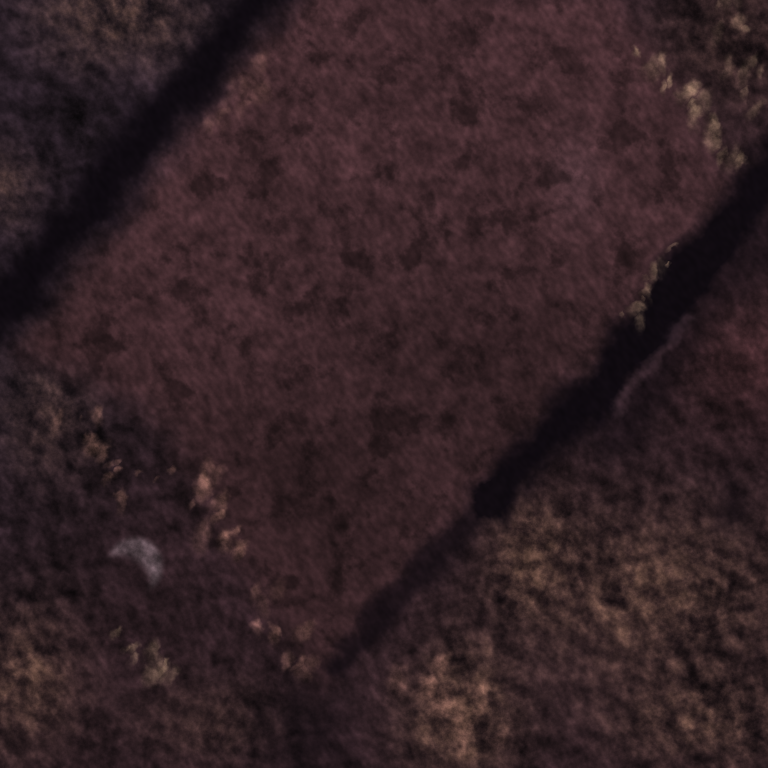
Write a Shadertoy shader that draws this texture.

```glsl
// Aerial view of a dusky earthen slab between two dark diagonal trenches, with rubble and scrub.
#define SLAB_COLOR vec3(0.232, 0.150, 0.162)
#define GROUND_COLOR vec3(0.160, 0.107, 0.122)
#define TRENCH_COLOR vec3(0.050, 0.034, 0.055)
#define SCRUB_COLOR vec3(0.33, 0.24, 0.205)
#define CLAY_COLOR vec3(0.58, 0.41, 0.36)
#define STRAW_COLOR vec3(0.64, 0.52, 0.42)
#define WARP 0.022
#define RELIEF 0.65
#define MOTTLE 0.45
#define GRAIN 0.24

float hash(float n) { return fract(sin(n * 127.1) * 4375.85); }

vec2 gradient(vec2 cell) {
    float a = 6.2832 * hash(dot(cell, vec2(1.0, 2.453)));
    return vec2(cos(a), sin(a));
}

float noise(vec2 p) {
    vec2 i = floor(p), f = fract(p), e = vec2(0, 1);
    vec2 u = f * f * f * (f * (f * 6.0 - 15.0) + 10.0);
    float low = mix(dot(gradient(i), f), dot(gradient(i + e.yx), f - e.yx), u.x);
    float high = mix(dot(gradient(i + e), f - e), dot(gradient(i + 1.0), f - 1.0), u.x);
    return mix(low, high, u.y);
}

float fbm(vec2 p) {
    float sum = 0.0, amp = 0.6;
    for (int i = 0; i < 5; i++) {
        sum += amp * noise(p);
        p = mat2(1.6, 1.2, -1.2, 1.6) * p + 7.3;
        amp *= 0.6;
    }
    return sum;
}

float segment(vec2 p, vec2 a, vec2 b) {
    vec2 d = b - a;
    return length(p - a - d * clamp(dot(p - a, d) / dot(d, d), 0.0, 1.0));
}

// Signed distance, negative inside
float polygon(vec2 p, vec2 v[7]) {
    float d = 10.0, side = 1.0;
    for (int i = 0; i < 7; i++) {
        vec2 a = v[i], b = v[(i + 1) % 7];
        d = min(d, segment(p, a, b));
        if ((a.y > p.y) != (b.y > p.y) && p.x < a.x + (b.x - a.x) * (p.y - a.y) / (b.y - a.y)) side = -side;
    }
    return d * side;
}

float trench(vec2 p, vec2 a, vec2 bend, vec2 b, float width) {
    float d = min(segment(p, a, bend), segment(p, bend, b));
    return 1.0 - smoothstep(0.15 * width, width, d);
}

float blob(vec2 p, float x, float y, float rx, float ry) {
    vec2 q = (p - vec2(x, y)) / vec2(rx, ry);
    return exp(-dot(q, q));
}

// Lumps strewn along a line, each lit from the upper right
float rubble(vec2 p, vec4 line, float spread, float size) {
    float sum = 0.0;
    for (int i = 0; i < 14; i++) {
        float k = line.x * 91.0 + float(i) * 3.7;
        vec2 d = p - mix(line.xy, line.zw, (float(i) + hash(k)) / 14.0);
        d -= spread * (vec2(hash(k + 1.3), hash(k + 2.1)) - 0.5);
        float r = size * mix(0.5, 1.3, hash(k + 0.7)), turn = 0.6 + hash(k + 2.9);
        vec2 q = mat2(cos(turn), -sin(turn), sin(turn), cos(turn)) * d / r;
        float lump = 1.0 - smoothstep(0.3, 1.1, length(q * vec2(0.65, 1.2)));
        sum = max(sum, lump * (0.65 + 0.3 * (d.x + d.y) / r) * mix(0.4, 1.1, hash(k + 4.1)));
    }
    return sum;
}

void mainImage(out vec4 fragColor, in vec2 fragCoord) {
    vec2 uv = fragCoord / iResolution.xy;
    vec2 p = uv + WARP * vec2(fbm(uv * 16.0), fbm(uv * 16.0 + 31.0));
    float broad = fbm(uv * 6.0 + 4.0), fine = fbm(uv * 34.0);
    float lit = fbm(uv * 30.0 + 9.0) - fbm(uv * 30.0 + 9.3);
    float pits = smoothstep(0.02, 0.35, fbm(uv * 19.0 + 53.0));
    float streak = noise(mat2(120.0, -50.0, 90.0, 66.0) * uv);

    // Open ground, cooler to the upper left
    vec3 col = GROUND_COLOR + vec3(-0.012, 0.004, 0.016) * smoothstep(0.0, 0.6, uv.y - uv.x);
    col += vec3(0.05, 0.022, 0.018) * blob(uv, 0.98, 0.53, 0.10, 0.09);
    col *= 1.0 + 0.7 * broad + RELIEF * lit + 0.35 * fine;

    // Scrub patches
    float scrub = 0.8 * blob(p, 0.86, 0.23, 0.18, 0.11) + 0.8 * blob(p, 0.69, 0.28, 0.05, 0.07)
        + 1.1 * blob(p, 0.60, 0.07, 0.07, 0.08) + 0.7 * blob(p, 0.92, 0.06, 0.12, 0.06)
        + 0.8 * blob(p, 0.03, 0.12, 0.07, 0.09) + 0.4 * blob(p, 0.27, 0.06, 0.09, 0.05)
        + 0.7 * blob(p, 0.15, 0.98, 0.10, 0.06) + 0.5 * blob(p, 0.01, 0.76, 0.04, 0.05)
        + 0.4 * blob(p, 0.95, 0.95, 0.09, 0.09) + 0.5 * blob(p, 0.06, 0.46, 0.06, 0.08);
    scrub *= 0.65 + 0.8 * lit + 0.8 * fine + 0.8 * broad;
    col = mix(col, SCRUB_COLOR * (1.0 + 0.8 * lit), clamp(scrub, 0.0, 0.9));

    // Slab, redder at the top and darker toward its foot
    float edge = polygon(p, vec2[7](vec2(0.42, 0.10), vec2(0.31, 0.27), vec2(0.22, 0.44),
        vec2(0.02, 0.55), vec2(0.40, 1.03), vec2(0.80, 1.02), vec2(0.96, 0.76)));
    vec3 slab = SLAB_COLOR * (0.98 + 0.14 * smoothstep(0.25, 0.95, uv.y));
    slab *= 1.0 - 0.2 * blob(uv, 0.42, 0.36, 0.12, 0.10) - 0.18 * blob(uv, 0.64, 0.53, 0.16, 0.12);
    slab += vec3(0.05, 0.04, 0.045) * blob(p, 0.75, 0.77, 0.03, 0.06);
    slab *= (1.0 + MOTTLE * (broad * 0.5 + fine) + 0.2 * lit) * (1.0 - 0.3 * pits);
    col = mix(col, slab, 1.0 - smoothstep(-0.035, 0.03, edge));

    // Trenches and the pale rut beside the right one
    float ragged = 1.0 + 0.9 * fbm(uv * 11.0 + 2.0);
    float cut = trench(p, vec2(0.35, 1.02), vec2(0.14, 0.755), vec2(-0.02, 0.58), 0.05 * ragged)
        + trench(p, vec2(1.02, 0.80), vec2(0.77, 0.49), vec2(0.64, 0.355), 0.044 * ragged)
        + 0.7 * trench(p, vec2(0.64, 0.355), vec2(0.52, 0.225), vec2(0.44, 0.13), 0.03 * ragged)
        + 0.5 * trench(p, vec2(1.0, 0.69), vec2(0.9, 0.62), vec2(0.8, 0.44), 0.07)
        + 0.5 * blob(p, 0.95, 0.34, 0.025, 0.04) + 0.4 * blob(p, 0.4, 0.05, 0.06, 0.07);
    col = mix(col, TRENCH_COLOR, min(cut, 1.0) * 0.92);
    float rut = 1.0 - smoothstep(0.0, 0.014, segment(p, vec2(0.8, 0.47), vec2(0.9, 0.59)));
    col += vec3(0.09, 0.065, 0.07) * rut;

    // Clay rubble along the lower left edge
    float clay = rubble(p, vec4(0.24, 0.40, 0.31, 0.27), 0.05, 0.015)
        + 0.7 * rubble(p, vec4(0.33, 0.24, 0.41, 0.11), 0.04, 0.013)
        + 0.8 * rubble(p, vec4(0.09, 0.45, 0.19, 0.35), 0.06, 0.010)
        + 0.8 * rubble(p, vec4(0.54, 0.13, 0.64, 0.03), 0.07, 0.016)
        + 0.4 * rubble(p, vec4(0.28, 0.84, 0.34, 0.90), 0.03, 0.014);
    col = mix(col, CLAY_COLOR * (0.95 + lit), min(clay, 1.0) * 0.8);

    // Straw highlights
    float straw = rubble(p, vec4(0.83, 0.94, 0.97, 0.78), 0.025, 0.014)
        + 0.6 * rubble(p, vec4(0.92, 0.99, 1.0, 0.87), 0.08, 0.014)
        + 0.6 * rubble(p, vec4(0.81, 0.58, 0.88, 0.67), 0.02, 0.009)
        + 0.7 * rubble(p, vec4(0.16, 0.17, 0.22, 0.11), 0.025, 0.013);
    col = mix(col, STRAW_COLOR * (0.95 + lit), min(straw, 1.0) * 0.85);

    // Pale stone
    float stone = smoothstep(-0.006, 0.006, 0.036 - length(uv - vec2(0.176, 0.264)));
    stone *= smoothstep(-0.004, 0.012, length(uv - vec2(0.154, 0.236)) - 0.038);
    col = mix(col, vec3(0.36, 0.30, 0.32) * (1.0 + fine), stone * 0.8);
    fragColor = vec4(col * (1.0 + GRAIN * streak), 1.0);
}
```
